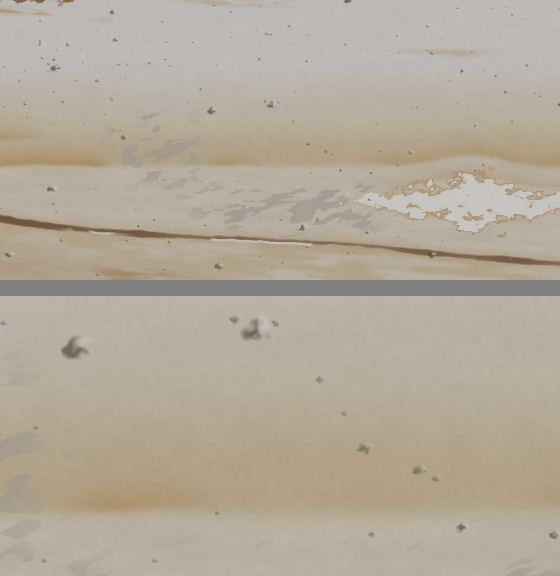
Top: the whole. Bottom: its middle third, enlarged.
Reproduce this texture procedurally as a WebGL 1 fragment shader.

```glsl
precision highp float;
uniform vec2 u_resolution;

const vec3 PLASTER_GREY = vec3(0.735, 0.725, 0.715);
const vec3 PLASTER_WARM = vec3(0.715, 0.685, 0.625);
const vec3 PLASTER_TAN = vec3(0.69, 0.63, 0.525);
const vec3 PLASTER_LOW = vec3(0.715, 0.685, 0.63);
const vec3 OCHRE = vec3(0.64, 0.49, 0.29);
const vec3 RUST = vec3(0.50, 0.34, 0.19);
const vec3 CRACK_BROWN = vec3(0.40, 0.30, 0.22);
const vec3 FLAKE_WHITE = vec3(0.775, 0.765, 0.75);
const vec3 BARE_GREY = vec3(0.625, 0.595, 0.56);
const vec3 PIT_SHADE = vec3(0.33, 0.29, 0.25);
const vec2 CHIP_OFFSET = vec2(0.75, 0.55);
const float GRAIN = 0.014;
const float EDGE = 0.0025;
const float LARGE_CELL = 0.115;
const float SMALL_CELL = 0.026;

vec2 hash2(vec2 p) {
  vec3 q = fract(p.xyx * vec3(0.1031, 0.1030, 0.0973));
  q += dot(q, q.yzx + 33.33);
  return fract((q.xx + q.yz) * q.zy);
}

float noise(vec2 p) {
  vec2 i = floor(p), f = fract(p);
  f = f * f * (3.0 - 2.0 * f);
  vec2 e = vec2(1.0, 0.0);
  return mix(mix(hash2(i).x, hash2(i + e).x, f.x),
             mix(hash2(i + e.yx).x, hash2(i + e.xx).x, f.x), f.y);
}

float fbm(vec2 p) {
  float sum = 0.0, amp = 0.53;
  for (int i = 0; i < 4; i++) {
    sum += amp * noise(p);
    p = mat2(1.6, 1.2, -1.2, 1.6) * p + 17.3;
    amp *= 0.5;
  }
  return sum;
}

float blob(vec2 p, vec2 centre, vec2 radius) {
  vec2 q = (p - centre) / radius;
  return exp(-dot(q, q));
}

float span(float x, float a, float b, float soft) {
  return smoothstep(a - soft, a + soft, x) * (1.0 - smoothstep(b - soft, b + soft, x));
}

// Stain with a crisp lower edge that fades upward
float tide(float d, float reach) {
  return smoothstep(-0.012, 0.008, d) * exp(-max(d, 0.0) / reach);
}

float cluster(vec2 p) {
  return blob(p, vec2(0.17, 0.80), vec2(0.07, 0.04)) + blob(p, vec2(0.44, 0.76), vec2(0.06, 0.05))
       + blob(p, vec2(0.63, 0.83), vec2(0.03, 0.05)) + 0.3 * blob(p, vec2(0.95, 0.84), vec2(0.1, 0.04));
}

// x: shadowed hollow, y: lit chip beside it
vec2 pits(vec2 p, float cell, float rate, float gain, float rMin, float rMax) {
  vec2 relief = vec2(0.0), base = floor(p / cell);
  for (int j = -1; j <= 1; j++) for (int i = -1; i <= 1; i++) {
    vec2 id = base + vec2(float(i), float(j));
    vec2 centre = (id + 0.15 + 0.7 * hash2(id + 11.0)) * cell;
    vec2 pick = hash2(id + 57.0);
    float present = step(pick.x, rate + gain * cluster(centre));
    float r = mix(rMin, rMax, pow(pick.y, 2.5));
    vec2 q = (p - centre) * vec2(0.85, 1.15);
    q += r * 1.1 * (vec2(noise(p / r * 1.3), noise(p / r * 1.3 + 31.0)) - 0.5);
    float hollow = 1.0 - smoothstep(0.4 * r, r + EDGE, length(q));
    float chip = 1.0 - smoothstep(0.3 * r, 0.8 * r + EDGE, length(q - CHIP_OFFSET * r));
    relief = max(relief, present * vec2(hollow, chip));
  }
  return relief;
}

void main() {
  vec2 p = gl_FragCoord.xy / u_resolution.y;
  float x = p.x, y = p.y;
  float cloud = fbm(p * vec2(2.0, 5.0)) - 0.5;
  float streaks = fbm(p * vec2(7.0, 40.0) + x * vec2(0.0, 3.0));
  float rough = fbm(p * vec2(28.0, 45.0));
  float wobble = 0.016 * (fbm(vec2(x * 9.0, 3.0)) - 0.5);

  // Plaster, grey above and warmer toward the tide line
  float height = y + 0.09 * cloud;
  vec3 col = mix(PLASTER_TAN, PLASTER_WARM, smoothstep(0.44, 0.60, height));
  col = mix(col, PLASTER_GREY, smoothstep(0.58, 0.80, height));
  float tideY = 0.412 + wobble + 0.042 * blob(vec2(x, 0.0), vec2(1.68, 0.0), vec2(0.16, 1.0));
  float d = y - tideY;
  col = mix(PLASTER_LOW + 0.05 * (streaks - 0.5), col, smoothstep(-0.025, 0.015, d));

  // Ochre tide marks
  float marks = span(x, -1.0, 0.37, 0.05) + 0.95 * span(x, 0.76, 0.90, 0.07) + 0.75 * span(x, 1.34, 3.0, 0.1);
  col = mix(col, OCHRE, 0.75 * marks * tide(d, 0.024) * (0.6 + 0.8 * noise(vec2(x * 8.0, y * 20.0))));
  col = mix(col, OCHRE, 0.5 * span(x, -1.0, 0.12, 0.13) * tide(y - 0.505 - wobble, 0.035));
  col = mix(col, OCHRE, 0.32 * span(x, 1.4, 3.0, 0.15) * tide(d + 0.075, 0.025));

  // Bare grey scuffs, rising to the right
  vec2 tilted = vec2(x, y - 0.25 * x);
  float scuffArea = blob(p, vec2(1.08, 0.26), vec2(0.34, 0.10)) + 0.6 * blob(p, vec2(0.55, 0.48), vec2(0.2, 0.16))
                  + 0.9 * blob(p, vec2(1.3, 0.10), vec2(0.2, 0.03));
  float scuff = fbm(tilted * vec2(13.0, 38.0) + 5.0) + 0.20 * scuffArea;
  col = mix(col, BARE_GREY, 0.75 * smoothstep(0.67, 0.72, scuff) * smoothstep(0.15, 0.45, scuffArea));

  // Ragged white flake with an ochre rim
  float flakeHalf = 0.034 + 0.045 * blob(vec2(x, 0.0), vec2(1.70, 0.0), vec2(0.16, 1.0));
  float flake = 1.0 - abs(y - 0.278 + 0.02 * (x - 1.6)) / flakeHalf + 2.6 * (rough - 0.5);
  flake -= 1.8 * (1.0 - smoothstep(0.95, 1.5, x));
  float rim = smoothstep(-0.4, 0.0, flake) * (1.0 - smoothstep(0.0, 0.25, flake));
  col = mix(col, FLAKE_WHITE, smoothstep(-0.05, 0.2, flake));
  col = mix(col, OCHRE, 0.55 * rim * smoothstep(1.2, 1.5, x));

  // Long sloping crack with stained surroundings
  float crackY = 0.20 - 0.07 * x + 0.022 * exp(-9.0 * x) + 0.5 * wobble
               + 0.014 * blob(vec2(x, 0.0), vec2(1.2, 0.0), vec2(0.35, 1.0));
  float c = y - crackY;
  float below = 1.0 - smoothstep(-0.02, 0.01, c);
  col = mix(col, mix(PLASTER_TAN, PLASTER_LOW, smoothstep(0.3, 0.65, streaks)), 0.85 * below);
  float patchStain = blob(p, vec2(0.50, 0.01), vec2(0.26, 0.05)) + 0.5 * blob(p, vec2(0.0, 0.06), vec2(0.25, 0.08));
  col = mix(col, OCHRE * vec3(0.95, 1.0, 1.2), 0.85 * patchStain * smoothstep(0.32, 0.62, streaks));
  col = mix(col, OCHRE, 0.5 * exp(-abs(c) / 0.016) * (0.4 + streaks));
  float along = noise(vec2(x * 6.0, 9.0));
  float crackHalf = 0.005 + 0.008 * along + 0.008 * (rough - 0.5);
  col = mix(col, CRACK_BROWN, (0.55 + 0.4 * along) * (1.0 - smoothstep(crackHalf - 0.004, crackHalf + 0.005, abs(c))));
  float ridge = 1.0 - smoothstep(0.002, 0.006, abs(c + 0.007 + 0.008 * (rough - 0.5)));
  col = mix(col, FLAKE_WHITE, 0.85 * ridge * span(x, 0.25, 1.17, 0.08) * smoothstep(0.30, 0.48, noise(vec2(x * 14.0, 2.0))));

  // Rust in the upper corner and faint streaks
  float corner = blob(p, vec2(0.10, 1.01), vec2(0.16, 0.03));
  col = mix(col, RUST, 0.9 * smoothstep(0.62, 0.78, rough + 0.35 * corner) * smoothstep(0.1, 0.4, corner));
  float faint = span(x, -1.0, 0.38, 0.04) * exp(-abs(y - 0.962 + 0.08 * x) / 0.007)
              + 0.5 * blob(p, vec2(0.85, 0.99), vec2(0.2, 0.014)) + 0.5 * blob(p, vec2(1.58, 0.81), vec2(0.15, 0.013));
  col = mix(col, OCHRE, 0.75 * faint * smoothstep(0.38, 0.62, streaks));

  // Pits, chips and fine grain
  vec2 relief = max(pits(p, LARGE_CELL, 0.23, 0.1, 0.003, 0.015), 0.75 * pits(p, SMALL_CELL, 0.04, 0.6, 0.0015, 0.006));
  col = mix(col, PIT_SHADE, 0.72 * relief.x);
  col = mix(col, FLAKE_WHITE, 0.6 * relief.y);
  col += GRAIN * (noise(p * 190.0) - 0.5) + 0.02 * (rough - 0.5);
  gl_FragColor = vec4(col, 1.0);
}
```
